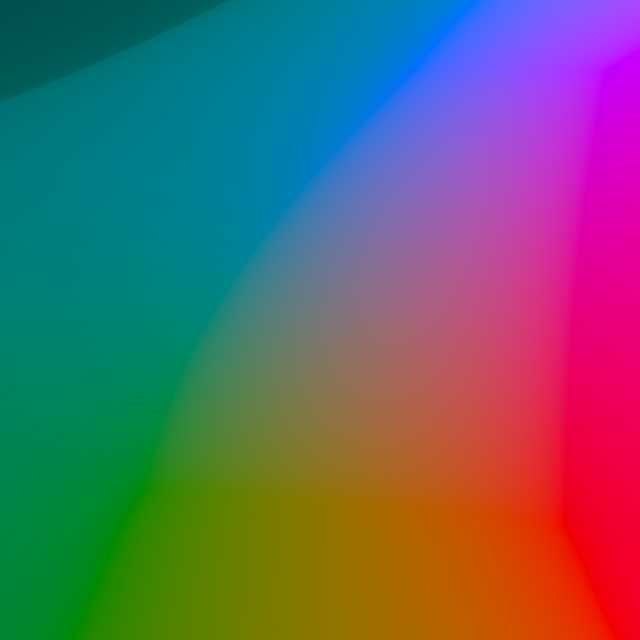
A Shadertoy shader for this background:

```glsl
#define LIGHTNESS 50.0
#define AB_RANGE 100.0
#define SEARCH_STEPS 20
#define GAMUT_SLACK 0.0001

const vec3 WHITE_D65 = vec3(0.95047, 1.0, 1.08883);

// Matrices are written row by row, so vectors are multiplied from the left.
const mat3 XYZ_TO_CONE = mat3(
    0.81902, 0.36191, -0.12887,
    0.03298, 0.92929, 0.03614,
    0.04818, 0.26424, 0.63355);
const mat3 CONE_TO_OKLAB = mat3(
    0.21045, 0.79362, -0.00407,
    1.97800, -2.42859, 0.45059,
    0.02590, 0.78277, -0.80868);
const mat3 OKLAB_TO_CONE = mat3(
    1.0, 0.39634, 0.21580,
    1.0, -0.10556, -0.06385,
    1.0, -0.08948, -1.29149);
const mat3 CONE_TO_RGB = mat3(
    4.07674, -3.30771, 0.23097,
    -1.26844, 2.60976, -0.34132,
    -0.00420, -0.70342, 1.70761);

vec3 signedCbrt(vec3 v) {
    return sign(v) * pow(abs(v), vec3(1.0 / 3.0));
}

// CIE Lab to XYZ, with the linear toe near black
vec3 labToXyz(vec3 lab) {
    float fy = (lab.x + 16.0) / 116.0;
    vec3 f = vec3(fy + lab.y / 500.0, fy, fy - lab.z / 200.0);
    vec3 toe = (f - 4.0 / 29.0) * 108.0 / 841.0;
    return WHITE_D65 * mix(toe, f * f * f, step(6.0 / 29.0, f));
}

vec3 oklabToLinear(vec3 oklab) {
    vec3 cone = oklab * OKLAB_TO_CONE;
    return (cone * cone * cone) * CONE_TO_RGB;
}

bool insideGamut(vec3 rgb) {
    return all(greaterThanEqual(rgb, vec3(-GAMUT_SLACK)))
        && all(lessThanEqual(rgb, vec3(1.0 + GAMUT_SLACK)));
}

// Lower the chroma at fixed hue and lightness until the colour fits
vec3 fitToGamut(vec3 oklab) {
    float low = 0.0, high = 1.0;
    for (int i = 0; i < SEARCH_STEPS; i++) {
        float middle = 0.5 * (low + high);
        vec3 rgb = oklabToLinear(vec3(oklab.x, oklab.yz * middle));
        if (insideGamut(rgb)) low = middle;
        else high = middle;
    }
    return clamp(oklabToLinear(vec3(oklab.x, oklab.yz * low)), 0.0, 1.0);
}

vec3 encodeSrgb(vec3 c) {
    vec3 curve = 1.055 * pow(c, vec3(1.0 / 2.4)) - 0.055;
    return mix(12.92 * c, curve, step(0.0031308, c));
}

void mainImage(out vec4 fragColor, in vec2 fragCoord) {
    // Plane of equal lightness: red to the right, blue to the top
    vec2 ab = (fragCoord / iResolution.xy * 2.0 - 1.0) * vec2(AB_RANGE, -AB_RANGE);
    vec3 cone = labToXyz(vec3(LIGHTNESS, ab)) * XYZ_TO_CONE;
    vec3 oklab = signedCbrt(cone) * CONE_TO_OKLAB;
    fragColor = vec4(encodeSrgb(fitToGamut(oklab)), 1.0);
}
```
